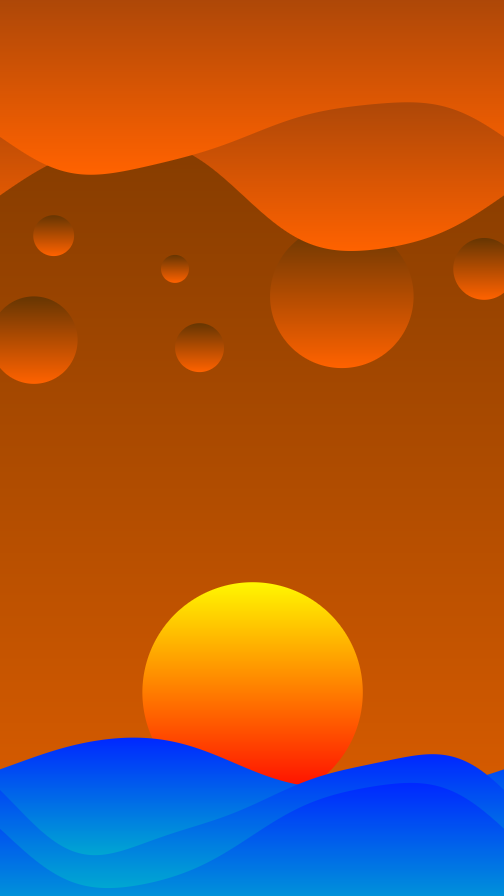
A Shadertoy shader for this background:

```glsl
const float ASPECT = 0.5625;   // width of the canvas in heights
const float TAU = 6.2831853;

const vec3 SKY_TOP = vec3(0.455, 0.210, 0.0);
const vec3 SKY_BOTTOM = vec3(0.890, 0.375, 0.0);
const vec3 CLOUD_DARK = vec3(0.680, 0.280, 0.03);
const vec3 ORANGE = vec3(1.0, 0.385, 0.0);
const vec3 BUBBLE_DARK = vec3(0.400, 0.210, 0.01);
const vec3 SUN_TOP = vec3(1.0, 0.97, 0.0);
const vec3 SUN_BOTTOM = vec3(1.0, 0.0, 0.0);
const vec3 SEA_BLUE = vec3(0.0, 0.16, 1.0);
const vec3 SEA_TEAL = vec3(0.0, 0.66, 0.82);

// Circles: centre x, centre y, radius, in canvas heights
const vec3 SUN = vec3(0.2819, 0.2272, 0.1230);
const int BUBBLE_COUNT = 6;
const vec3 BUBBLES[BUBBLE_COUNT] = vec3[](
    vec3(0.0599, 0.7370, 0.0228), vec3(0.1953, 0.6999, 0.0156),
    vec3(0.5404, 0.6999, 0.0345), vec3(0.0378, 0.6204, 0.0488),
    vec3(0.2227, 0.6120, 0.0273), vec3(0.3815, 0.6693, 0.0801));

// Wave edges: mean height, then amplitudes of the first three harmonics
struct Wave { float level; vec3 sines; vec3 cosines; };
const Wave CLOUD_BACK = Wave(0.7796, vec3(0.0629, -0.0049, 0.0030), vec3(0.0039, -0.0023, 0.0007));
const Wave CLOUD_FRONT = Wave(0.8478, vec3(-0.0401, -0.0062, -0.0027), vec3(-0.0024, 0.0010, 0.0008));
const Wave SEA_BACK = Wave(0.1447, vec3(0.0294, -0.0013, 0.0014), vec3(0.0003, -0.0039, 0.0003));
const Wave SEA_MIDDLE = Wave(0.1051, vec3(-0.0523, -0.0117, -0.0038), vec3(0.0052, 0.0047, 0.0033));
const Wave SEA_FRONT = Wave(0.0689, vec3(-0.0600, -0.0059, -0.0035), vec3(0.0033, 0.0023, 0.0006));

// Vertical gradient between two heights
vec3 ramp(vec3 low, vec3 high, float yLow, float yHigh, float y) {
    return mix(low, high, clamp((y - yLow) / (yHigh - yLow), 0.0, 1.0));
}

// Antialiased inside of a signed distance
float coverage(float dist) {
    return clamp(0.5 - dist * iResolution.y, 0.0, 1.0);
}

// Approximate distance above a wave edge, corrected for its slope
float waveDistance(vec2 p, Wave wave) {
    vec3 harmonics = TAU / ASPECT * vec3(1.0, 2.0, 3.0);
    vec3 s = sin(harmonics * p.x);
    vec3 c = cos(harmonics * p.x);
    float height = wave.level + dot(wave.sines, s) + dot(wave.cosines, c);
    float slope = dot(harmonics, wave.sines * c - wave.cosines * s);
    return (p.y - height) / sqrt(1.0 + slope * slope);
}

// Disc shaded from its bottom to its top
void paintDisc(inout vec3 color, vec2 p, vec3 disc, vec3 low, vec3 high) {
    vec3 shade = ramp(low, high, disc.y - disc.z, disc.y + disc.z, p.y);
    color = mix(color, shade, coverage(length(p - disc.xy) - disc.z));
}

// Orange layer hanging from the top
void paintCloud(inout vec3 color, vec2 p, Wave wave, float yLow, float yHigh) {
    vec3 shade = ramp(ORANGE, CLOUD_DARK, yLow, yHigh, p.y);
    color = mix(color, shade, coverage(-waveDistance(p, wave)));
}

// Blue layer rising from the bottom
void paintSea(inout vec3 color, vec2 p, Wave wave, float yLow, float yHigh) {
    vec3 shade = ramp(SEA_TEAL, SEA_BLUE, yLow, yHigh, p.y);
    color = mix(color, shade, coverage(waveDistance(p, wave)));
}

void mainImage(out vec4 fragColor, in vec2 fragCoord) {
    vec2 p = fragCoord / iResolution.xy * vec2(ASPECT, 1.0);
    vec3 color = mix(SKY_BOTTOM, SKY_TOP, p.y);

    for (int i = 0; i < BUBBLE_COUNT; i++) {
        paintDisc(color, p, BUBBLES[i], ORANGE, BUBBLE_DARK);
    }

    paintCloud(color, p, CLOUD_BACK, 0.719, 0.886);
    paintCloud(color, p, CLOUD_FRONT, 0.807, 1.0);

    paintDisc(color, p, SUN, SUN_BOTTOM, SUN_TOP);

    paintSea(color, p, SEA_BACK, 0.043, 0.176);
    paintSea(color, p, SEA_MIDDLE, 0.008, 0.156);
    paintSea(color, p, SEA_FRONT, -0.028, 0.125);

    fragColor = vec4(color, 1.0);
}
```
